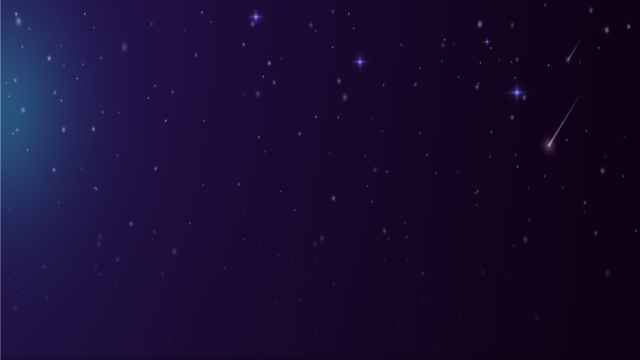
Give the GLSL for this background, as a Shadertoy shader.

```glsl
#define SKY_LEFT vec3(0.120, 0.064, 0.260)
#define SKY_RIGHT vec3(0.060, 0.000, 0.075)
#define SKY_TILT 0.05
#define HAZE_TINT vec3(0.016, 0.003, 0.034)
#define CORE_TINT vec3(0.008, 0.180, 0.110)
#define TAIL_TINT vec3(0.024, 0.085, 0.110)
#define GLOW_CENTER vec2(0.0, 0.70)
#define CORE_SIZE vec2(0.165, 0.260)
#define TAIL_SIZE vec2(0.310, 0.440)
#define STAR_TINT vec3(0.85, 0.80, 0.88)
#define SPARK_TINT vec3(0.27, 0.29, 0.65)
#define RIM_TINT vec3(0.20, 0.18, 0.16)

// Sine-free hash: three values in 0..1 per cell
vec3 hash3(vec2 cell) {
    vec3 h = fract(cell.xyx * vec3(0.1031, 0.1030, 0.0973));
    h += dot(h, h.yxz + 33.33);
    return fract((h.xxy + h.yzz) * h.zyx);
}

float gaussian(vec2 offset, vec2 size) {
    vec2 q = offset / size;
    return exp(-dot(q, q));
}

// Tilted dusk gradient, high violet haze and a two-part side glow
vec3 skyColor(vec2 p, float across) {
    float blend = clamp(across + SKY_TILT * (0.5 - p.y), 0.0, 1.0);
    vec3 sky = mix(SKY_LEFT, SKY_RIGHT, blend);
    sky += HAZE_TINT * gaussian(p - vec2(0.42, 0.90), vec2(0.60));
    sky += CORE_TINT * gaussian(p - GLOW_CENTER, CORE_SIZE);
    sky += TAIL_TINT * gaussian(p - GLOW_CENTER, TAIL_SIZE);
    sky *= mix(0.85, 1.0, smoothstep(0.0, 0.02, p.y));
    // Thin pale rim along the left side
    return sky + RIM_TINT * (1.0 - smoothstep(0.001, 0.0045, p.x));
}

// One jittered star per occupied cell; larger cells hold larger stars
float starField(vec2 p) {
    float light = 0.0;
    for (int i = 0; i < 3; i++) {
        float layer = float(i);
        float cellSize = 0.05 * pow(2.0, layer);
        vec2 cell = floor(p / cellSize);
        vec3 place = hash3(cell + 37.0 * layer + 11.0);
        vec3 look = hash3(cell + 71.0 * layer + 150.0);
        vec2 center = (cell + mix(vec2(0.2), vec2(0.8), place.xy)) * cellSize;
        float radius = (0.0023 + 0.0024 * layer) * mix(0.8, 1.25, look.x);
        float density = (0.20 + 0.14 * layer) * mix(1.2, 0.7, center.x / 1.78);
        float fade = smoothstep(-0.05, 0.75, center.y);
        float star = gaussian(p - center, radius * vec2(0.80, 1.15));
        light += step(place.z, density) * fade * star * mix(0.22, 0.56, look.y);
    }
    return light;
}

// Four-pointed star with a soft core
vec3 sparkle(vec2 p, vec2 center, float size) {
    vec2 d = p - center;
    float rays = gaussian(d, size * vec2(0.75, 0.14))
               + gaussian(d, size * vec2(0.14, 0.75));
    float halo = gaussian(d, vec2(size * 0.55));
    float core = gaussian(d, vec2(size * 0.20));
    return SPARK_TINT * (0.42 * rays + 0.36 * halo) + STAR_TINT * 0.25 * core;
}

// Tapered trail that fades away from a glowing head
float meteor(vec2 p, vec2 head, vec2 tail, float headSize) {
    vec2 axis = tail - head;
    vec2 d = p - head;
    float t = clamp(dot(d, axis) / dot(axis, axis), 0.0, 1.0);
    float width = mix(0.0030, 0.0014, t);
    float trail = gaussian(d - axis * t, vec2(width)) * (1.0 - t);
    return 0.52 * trail + 0.30 * gaussian(d, headSize * vec2(0.9, 1.2));
}

void mainImage(out vec4 fragColor, in vec2 fragCoord) {
    vec2 p = fragCoord / iResolution.y;
    vec3 color = skyColor(p, fragCoord.x / iResolution.x);

    // Scattered stars
    color += STAR_TINT * starField(p);

    // Blue sparkles
    color += sparkle(p, vec2(0.711, 0.953), 0.024);
    color += sparkle(p, vec2(1.000, 0.828), 0.024);
    color += sparkle(p, vec2(1.353, 0.884), 0.013);
    color += sparkle(p, vec2(1.436, 0.743), 0.029);

    // Shooting stars
    float streaks = meteor(p, vec2(1.525, 0.596), vec2(1.620, 0.752), 0.015);
    streaks += 0.6 * meteor(p, vec2(1.578, 0.834), vec2(1.622, 0.905), 0.007);
    color += STAR_TINT * streaks;

    fragColor = vec4(color, 1.0);
}
```
